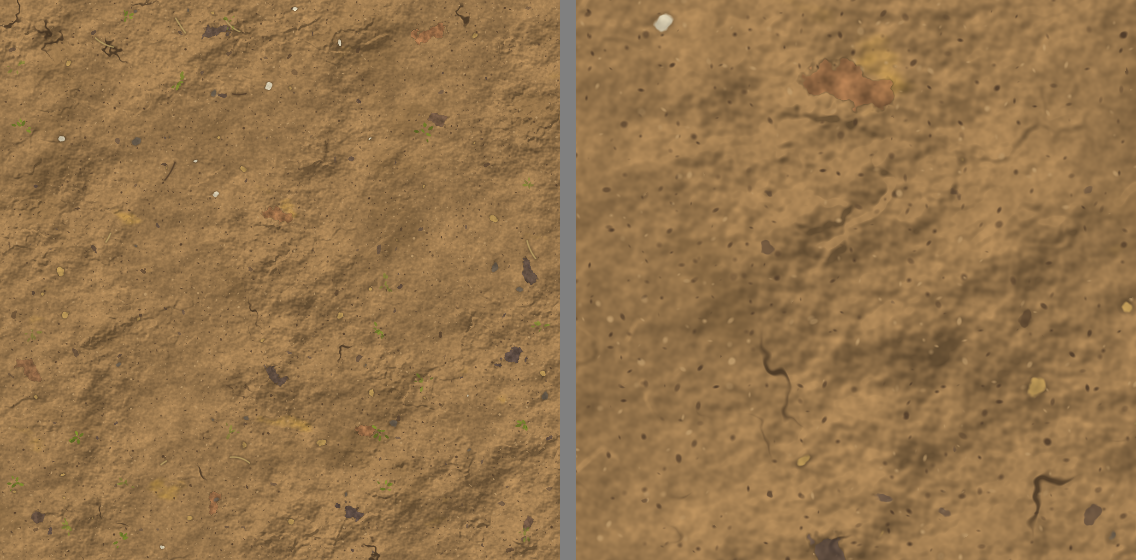
Left, the full canvas; right, a detail of the centre.
Write a Shadertoy shader that draws this texture.

```glsl
// Damp brown mud with broken ledges, short cracks, grit, pebbles, leaves and sprouts.
// Gradient-noise relief is lit from the upper left; the debris is scattered over
// jittered grids, one item per cell, as soft-edged distance shapes.

const vec3 MUD = vec3(0.592, 0.459, 0.296);
const vec3 OCHRE = vec3(0.76, 0.59, 0.27);
const vec3 DAMP = vec3(0.475, 0.365, 0.225);
const vec3 CRACK = vec3(0.24, 0.18, 0.12);
const vec3 DARK_GRIT = vec3(0.31, 0.23, 0.16);
const vec3 PALE_GRIT = vec3(0.75, 0.61, 0.42);
const vec3 YELLOW_STONE = vec3(0.73, 0.59, 0.33);
const vec3 WHITE_STONE = vec3(0.86, 0.83, 0.73);
const vec3 GREY_STONE = vec3(0.38, 0.34, 0.29);
const vec3 PURPLE_LEAF = vec3(0.34, 0.28, 0.26);
const vec3 RUST_LEAF = vec3(0.61, 0.42, 0.27);
const vec3 STRAW = vec3(0.74, 0.64, 0.40);
const vec3 SPROUT = vec3(0.43, 0.49, 0.15);
const vec2 LIGHT_DIR = vec2(-0.6, 0.8);
const float RELIEF = 0.022;
const float LEDGE = 0.085;
const float TONE = 0.12;
const float MOTTLE = 0.22;
const float GRAIN = 0.24;
const float TAU = 6.2831853;

float edge; // half width of a smoothed outline, in canvas units

vec4 hash4(vec2 p) {
    vec4 q = fract(p.xyxy * vec4(0.1031, 0.1030, 0.0973, 0.1099));
    q += dot(q, q.wzxy + 33.33);
    return fract((q.xxyz + q.yzzw) * q.zywx);
}

float corner(vec2 id, vec2 f) {
    float a = TAU * hash4(id + 11.0).x;
    return dot(vec2(cos(a), sin(a)), f);
}

float gradNoise(vec2 p) {
    vec2 i = floor(p), f = p - i;
    vec2 u = f * f * f * (f * (f * 6.0 - 15.0) + 10.0);
    vec2 e = vec2(1.0, 0.0);
    return mix(mix(corner(i, f), corner(i + e, f - e), u.x),
               mix(corner(i + e.yx, f - e.yx), corner(i + 1.0, f - 1.0), u.x), u.y);
}

float fbm(vec2 p, int octaves) {
    float sum = 0.0, amp = 0.5;
    for (int i = 0; i < octaves; i++) {
        sum += amp * gradNoise(p);
        p = mat2(1.6, 1.2, -1.2, 1.6) * p + 17.3;
        amp *= 0.5;
    }
    return sum;
}

// Rolling ground with short steps that fade in and out
float height(vec2 p) {
    vec2 q = p * vec2(0.95, 1.1);
    float broken = smoothstep(0.0, 0.3, gradNoise(p * 8.0 + 61.0));
    float step1 = smoothstep(0.02, 0.09, fbm(q * 8.0 + 3.7, 5));
    float step2 = smoothstep(0.03, 0.11, fbm(q * 17.0 + 41.0, 4));
    return fbm(q * 6.0, 6) + LEDGE * broken * (step1 + 0.6 * step2);
}

// Position relative to the item of this cell, turned at random
vec2 scatter(vec2 p, float cells, float seed, out vec4 rnd) {
    vec2 q = p * cells, id = floor(q);
    rnd = hash4(id + seed);
    vec4 place = hash4(id + seed + 57.0);
    float a = TAU * place.z;
    return mat2(cos(a), sin(a), -sin(a), cos(a)) * (q - id - 0.3 - 0.4 * place.xy) / cells;
}

vec3 paint(vec3 under, vec3 colour, float d, float alpha) {
    return mix(under, colour, alpha * smoothstep(edge, -edge, d));
}

vec3 contactShadow(vec3 under, float d, float amount) {
    return under * (1.0 - amount * smoothstep(0.005, 0.0, d));
}

void mainImage(out vec4 fragColor, in vec2 fragCoord) {
    float size = min(iResolution.x, iResolution.y);
    vec2 p = fragCoord / size;
    edge = max(0.0012, 0.6 / size);
    vec4 rnd;
    float rough = fbm(p * 90.0, 3);

    // Mud: broad tone, mottling, fine grain, damp hollows and ochre stains
    float tone = TONE * fbm(p * 6.0 + 9.0, 3) + MOTTLE * fbm(p * 32.0 + 51.0, 3);
    vec3 col = MUD * (1.0 + tone + GRAIN * fbm(p * 150.0, 2));
    float damp = smoothstep(0.10, 0.30, fbm(p * vec2(5.0, 7.0) + 23.0, 4));
    col = mix(col, DAMP, 0.45 * damp);
    float stain = smoothstep(0.24, 0.40, fbm(p * vec2(7.0, 11.0) + 71.0, 5));
    col = mix(col, OCHRE, 0.7 * stain);

    // Relief, calmer where the ground is smeared smooth
    float reach = 0.003;
    float slope = (height(p) - height(p + LIGHT_DIR * reach)) / reach;
    float calm = mix(0.5, 1.2, smoothstep(-0.25, 0.25, gradNoise(p * 4.5 + 5.0)));
    col *= 1.0 + clamp(RELIEF * calm * slope, -0.30, 0.12);

    // Cracks: short pieces in a few places
    float crackZone = smoothstep(0.16, 0.34, gradNoise(p * 3.7 + 31.0));
    crackZone *= smoothstep(-0.02, 0.22, gradNoise(p * 17.0 + 7.0));
    float crack = abs(fbm(p * 8.0 + 13.0, 5)) - 0.012 * crackZone;
    col = mix(col, CRACK, 0.8 * crackZone * smoothstep(0.012, -0.008, crack));

    // Grit: dark and pale specks of uneven strength, gathered in drifts
    float drift = 0.26 + 0.35 * gradNoise(p * 9.0 + 19.0);
    for (int i = 0; i < 4; i++) {
        float k = float(i);
        vec2 q = scatter(p, 95.0 - 16.0 * k, 100.0 + 37.0 * k, rnd);
        float d = length(q * vec2(1.0, 1.0 + rnd.y)) - mix(0.0006, 0.0022, rnd.z * rnd.z);
        vec3 grit = i % 2 == 0 ? DARK_GRIT : PALE_GRIT;
        col = paint(col, grit, d - 0.002 * rough, mix(0.25, 0.9, rnd.w) * step(rnd.x, drift));
    }

    // Ragged dark crumbs
    vec2 q = scatter(p, 26.0, 310.0, rnd);
    float d = length(q * vec2(1.0, 1.8)) - mix(0.001, 0.007, rnd.z * rnd.z) - 0.014 * rough;
    col = paint(col, mix(DARK_GRIT, PURPLE_LEAF, rnd.y), d, mix(0.4, 0.85, rnd.w) * step(rnd.x, 0.22));

    // Dead leaves
    q = scatter(p, 7.0, 420.0, rnd);
    d = length(q * vec2(1.0, 1.9)) - mix(0.008, 0.025, rnd.z) - 0.06 * fbm(p * 45.0, 4);
    float present = step(rnd.x, 0.24);
    col = contactShadow(col, d, 0.2 * present);
    vec3 leaf = mix(PURPLE_LEAF, RUST_LEAF, smoothstep(0.4, 0.8, rnd.y));
    col = paint(col, leaf * (1.0 + 0.9 * rough), d, mix(0.6, 0.9, rnd.w) * present);

    // Pebbles: mostly yellowish, some white or grey
    q = scatter(p, 22.0, 530.0, rnd);
    d = length(q * vec2(1.0, 1.2 + 0.5 * rnd.w)) - mix(0.002, 0.009, rnd.z * rnd.z) - 0.008 * rough;
    present = step(rnd.x, 0.14);
    col = contactShadow(col, d, 0.18 * present);
    vec3 stone = rnd.y < 0.6 ? YELLOW_STONE : (rnd.y < 0.8 ? WHITE_STONE : GREY_STONE);
    col = paint(col, stone * (1.0 + 0.5 * rough), d, 0.85 * present);

    // Bent straws and twigs
    q = scatter(p, 8.0, 640.0, rnd);
    q.y += (rnd.w - 0.5) * 35.0 * q.x * q.x;
    q.x -= clamp(q.x, -0.005 - 0.014 * rnd.z, 0.005 + 0.014 * rnd.z);
    d = length(q) - 0.0013;
    present = step(rnd.x, 0.28);
    col = contactShadow(col, d, 0.15 * present);
    col = paint(col, rnd.y < 0.6 ? STRAW : DARK_GRIT, d, 0.8 * present);

    // Sprouts: loose tufts of small oval leaves
    q = scatter(p, 11.0, 750.0, rnd);
    for (int i = 0; i < 7; i++) {
        vec4 r = hash4(rnd.zw * 91.0 + float(i) * 7.1);
        float a = TAU * r.x;
        vec2 s = q - vec2(cos(a), sin(a)) * mix(0.002, 0.016, r.y);
        s = mat2(cos(a), -sin(a), sin(a), cos(a)) * s;
        d = length(s * vec2(1.0, 2.0)) - mix(0.002, 0.0055, r.z);
        col = paint(col, SPROUT * (0.8 + 0.45 * r.w), d, mix(0.4, 0.95, rnd.y) * step(rnd.x, 0.24));
    }

    fragColor = vec4(clamp(col, 0.0, 1.0), 1.0);
}
```
